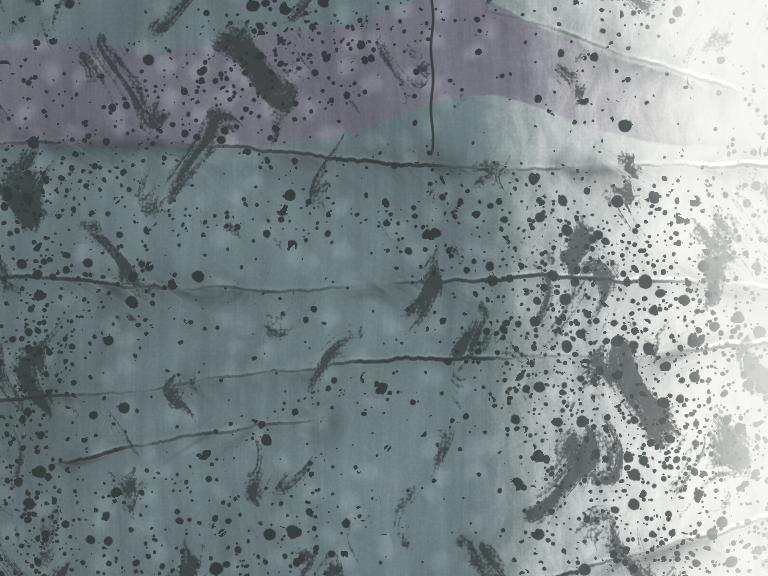
Give the GLSL for this texture, as a WebGL 2 fragment shader.

```glsl
#version 300 es
precision highp float;
uniform vec2 u_resolution;
out vec4 fragColor;

#define TEAL vec3(0.41, 0.475, 0.485)
#define MAUVE vec3(0.445, 0.445, 0.49)
#define GLARE vec3(0.97, 0.97, 0.955)
#define GRIME vec3(0.19, 0.215, 0.215)
#define SPOT_SCALE 36.0
#define SPOT_CHANCE 0.10
#define CRACK_WIDTH 0.0035
#define GRAIN 0.07

vec2 hash2(vec2 c) {
    vec2 k = vec2(dot(c, vec2(127.1, 311.7)), dot(c, vec2(269.5, 183.3)));
    return fract(sin(k) * 43758.5);
}

// Cellular noise: distance to the nearest point, then two random values of its cell
vec3 cells(vec2 p) {
    vec2 base = floor(p);
    vec3 best = vec3(9.0, 0.0, 0.0);
    for (int j = -1; j <= 1; j++)
    for (int i = -1; i <= 1; i++) {
        vec2 c = base + vec2(i, j);
        float d = length(c + 0.1 + 0.8 * hash2(c) - p);
        if (d < best.x) best = vec3(d, hash2(c + 77.0));
    }
    return best;
}

// Layered, warped sines, roughly -1 to 1
float waves(vec2 p) {
    float sum = 0.0, amp = 0.5;
    for (int i = 0; i < 6; i++) {
        p += 0.8 * sin(p.yx * 1.2 + float(i) * 1.7);
        sum += amp * sin(p.x) * cos(p.y);
        p = mat2(0.8, 0.6, -0.6, 0.8) * p * 1.8 + 3.1;
        amp *= 0.62;
    }
    return sum;
}

float bell(float x) { return exp(-x * x); }

float span(float x, float a, float b) {
    return smoothstep(a, a + 0.05, x) * (1.0 - smoothstep(b - 0.05, b, x));
}

// Crack at signed height d: x = dark line, y = stained halo, z = lit rim
vec3 crack(float d, vec2 p, float seed) {
    d += 0.007 * waves(vec2(p.x * 22.0, seed * 5.0));
    float strength = clamp(0.65 + 0.8 * waves(vec2(p.x * 8.0, seed * 3.0)), 0.2, 1.0);
    float width = CRACK_WIDTH * (0.6 + strength);
    float line = 1.0 - smoothstep(width * 0.25, width, abs(d));
    float patchy = smoothstep(-0.1, 0.6, waves(p * vec2(11.0, 16.0) + seed * 9.0));
    float halo = exp(-abs(d + 0.008) * 38.0) * (0.15 + 0.6 * patchy);
    float rim = bell((d - 0.006) / 0.003) * strength;
    return vec3(line * strength, halo, rim);
}

void main() {
    vec2 p = gl_FragCoord.xy / u_resolution.y;
    float broad = waves(p * 5.0 + 2.0);
    float streak = waves(p * vec2(75.0, 6.0));
    float relief = waves(p * vec2(95.0, 42.0) + 4.0);
    float grain = cells(p * 150.0).x - 0.45;
    vec2 warp = 0.012 * vec2(waves(p * 24.0), waves(p * 24.0 + 8.0));

    // Painted wave across the upper wall
    float bandTop = 0.92 + 0.085 * bell((p.x - 0.76) / 0.2)
                  - 0.10 * smoothstep(0.95, 1.33, p.x) + 0.01 * sin(p.x * 17.0);
    float bandLow = 0.745 + 0.09 * bell((p.x - 0.83) / 0.2) + 0.3 * warp.y;
    float band = smoothstep(-0.003, 0.003, p.y - bandLow)
               * (1.0 - smoothstep(-0.003, 0.003, p.y - bandTop - warp.y * 0.6));
    vec3 color = mix(TEAL, MAUVE, band);

    // Mottling and pale soft blotches
    color *= 1.0 + 0.10 * broad + 0.07 * streak + GRAIN * grain;
    color *= 0.94 + 0.07 * smoothstep(0.0, 0.35, p.x);
    vec3 blot = cells((p + warp) * 19.0);
    color += (0.05 + 0.03 * band) * (1.0 - smoothstep(0.1, 0.5, blot.x)) * step(0.5, blot.y);

    // Sunlight raking in from the right
    float sunX = p.x + 0.035 * broad - 0.06 * band;
    float light = 0.5 * smoothstep(0.80, 0.98, sunX) + 0.5 * smoothstep(0.95, 1.22, sunX);
    light *= 1.0 + (0.45 * relief + 0.2 * streak + 0.25 * grain) * (1.1 - light);
    light = clamp(light, 0.0, 1.0);
    color = mix(color, GLARE, light);

    // Where grime gathers: the left edge and the lit lower wall
    float leftEdge = bell((p.x - 0.06) / 0.06) * (1.0 - smoothstep(0.66, 0.74, p.y));
    float litWall = smoothstep(0.82, 0.95, sunX) * (1.0 - smoothstep(0.66, 0.73, p.y));
    float chance = SPOT_CHANCE + 0.38 * waves(p * vec2(5.0, 8.0) + 6.0)
                 + 0.24 * litWall + 0.28 * leftEdge;
    chance = clamp(chance, 0.03, 0.75);

    // Speckles in three sizes
    float stain = 0.0;
    float scale = SPOT_SCALE;
    for (int i = 0; i < 3; i++) {
        vec3 c = cells((p + warp * 0.4) * scale + float(i) * 13.0);
        float radius = mix(0.12, 0.42, c.z * c.z);
        float soft = max(0.13, 1.2 * scale / u_resolution.y);
        float spot = 1.0 - smoothstep(radius - soft * 0.5, radius + soft * 0.5, c.x);
        stain = max(stain, spot * step(c.y, chance) * 0.9);
        scale *= 1.6;
    }
    float smear = waves(p * vec2(24.0, 18.0)) + 0.75 * chance + 0.15 * streak + 0.3 * grain;
    stain = max(stain, 0.75 * smoothstep(0.42, 0.78, smear));

    // Long seams, steepening toward the bottom, and two slanting cracks
    vec3 cracks = vec3(0.0);
    for (int i = 0; i < 4; i++) {
        float k = float(i);
        float h = 0.725 - 0.255 * k + 0.037 * k * k
                + (-0.04 + 0.02 * k + 0.018 * k * k) * (p.x - 0.67)
                + 0.012 * sin(p.x * 6.0 + k * 2.0);
        float reach = i == 3 ? span(p.x, 0.08, 0.62) : 1.0;
        cracks = max(cracks, crack(p.y - h, p, k + 1.0) * reach);
    }
    float lowSlant = 0.01 + 0.27 * (p.x - 1.0);
    float topSlant = 0.99 - 0.33 * (p.x - 0.83);
    cracks = max(cracks, crack(p.y - lowSlant, p, 6.0) * span(p.x, 0.92, 1.4));
    cracks = max(cracks, crack(p.y - topSlant, p, 7.0) * span(p.x, 0.82, 1.3) * 0.6);
    float joint = abs(p.x - 0.75 - 0.002 * sin(p.y * 60.0));
    cracks.x = max(cracks.x, (1.0 - smoothstep(0.001, 0.0035, joint)) * smoothstep(0.72, 0.74, p.y));

    // Lay on rims and grime, bleached by the glare at the far right
    color += cracks.z * (0.05 + 0.12 * light);
    stain = max(stain, max(cracks.x * 0.85, cracks.y * 0.75));
    stain *= 1.0 - 0.75 * smoothstep(1.12, 1.32, sunX + 0.1 * smoothstep(0.6, 0.9, p.y));
    color = mix(color, GRIME + 0.13 * light, stain);
    fragColor = vec4(clamp(color, 0.0, 1.0), 1.0);
}
```
